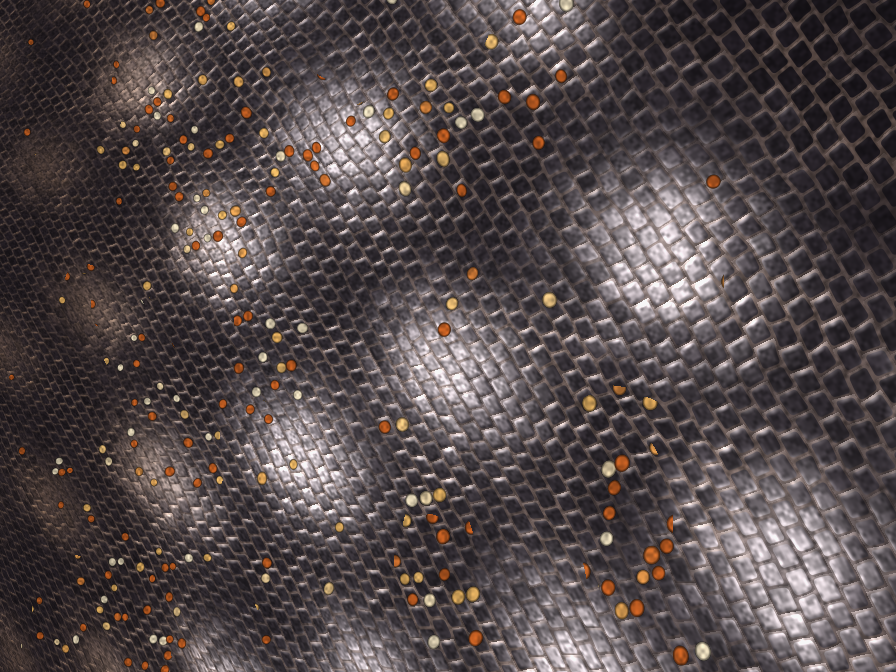
A Shadertoy shader for this texture:

```glsl
// Dark glossy embossed hide in perspective: staggered tiles over a lattice of
// soft bumps that catch white light, with clusters of copper and gold discs.
// A logarithmic map shrinks tiles to the left; bumps, tiles and discs share it.

const float NEAR_OFFSET = 0.6;      // distance to the vanishing edge at left
const float HORIZON_Y = 0.8;        // height where rows stay unsheared
const float TILE_SIZE = 0.0205;
const float BUMP_RADIUS = 0.074;
const float DISC_RADIUS = 0.39;
const float DISC_DENSITY = 0.24;
const vec2 ROW_NORMAL = vec2(0.83, 0.558);
const vec2 ROW_ALONG = vec2(0.558, -0.83);
const vec2 BUMP_ORIGIN = vec2(-0.088, -0.18);
const mat2 BUMP_LATTICE = mat2(0.335, -0.095, 0.125, -0.27);
const vec2 LIGHT_DIR = vec2(-0.5, 0.866);
const vec3 TILE = vec3(0.085, 0.072, 0.09);
const vec3 GROUT = vec3(0.31, 0.255, 0.235);
const vec3 SHINE = vec3(0.80, 0.77, 0.77);
const vec3 WARM_SHINE = vec3(0.62, 0.48, 0.34);
const vec3 COPPER = vec3(0.68, 0.33, 0.12);
const vec3 GOLD = vec3(0.80, 0.62, 0.34);
const vec3 CREAM = vec3(0.82, 0.77, 0.66);

float hash(vec2 p) {
    vec3 v = fract(vec3(p.xyx) * 0.1031);
    v += dot(v, v.yzx + 33.33);
    return fract((v.x + v.y) * v.z);
}

vec2 hash2(vec2 p) {
    return vec2(hash(p + 17.3), hash(p + 91.7));
}

float noise(vec2 p) {
    vec2 i = floor(p), f = fract(p);
    f = f * f * (3.0 - 2.0 * f);
    return mix(mix(hash(i), hash(i + vec2(1, 0)), f.x),
               mix(hash(i + vec2(0, 1)), hash(i + vec2(1, 1)), f.x), f.y);
}

float roundBox(vec2 p, vec2 halfSize, float r) {
    vec2 d = abs(p) - halfSize + r;
    return length(max(d, 0.0)) + min(max(d.x, d.y), 0.0) - r;
}

// x: tight highlight, y: wide halo, summed over the nearby bumps
vec2 bumpLight(vec2 q, vec2 tilt) {
    vec2 cell = floor(inverse(BUMP_LATTICE) * (q - BUMP_ORIGIN) + 0.5);
    vec2 sum = vec2(0.0);
    for (int j = -1; j <= 1; j++)
    for (int i = -1; i <= 1; i++) {
        vec2 id = cell + vec2(i, j);
        vec2 centre = BUMP_ORIGIN + BUMP_LATTICE * id + 0.03 * (hash2(id) - 0.5);
        vec2 d = (q - centre) / BUMP_RADIUS;
        vec2 s = d + tilt;
        sum += vec2(exp(-dot(s, s)), exp(-0.28 * dot(d, d)));
    }
    return sum;
}

// Scattered discs: colour in rgb, coverage in a
vec4 discs(vec2 grid, float shear, float density, float aa) {
    vec4 result = vec4(0.0);
    for (int j = -1; j <= 1; j++)
    for (int i = -1; i <= 1; i++) {
        vec2 id = floor(grid) + vec2(i, j);
        vec2 rnd = hash2(id + 40.0);
        if (hash(id + 7.0) > density) continue;
        vec2 o = grid - id - 0.5 - 0.3 * (rnd - 0.5);
        vec2 m = ROW_NORMAL * o.x + ROW_ALONG * o.y;
        m = vec2(m.x * 1.12, m.y + shear * m.x);
        float r = DISC_RADIUS * mix(0.85, 1.15, rnd.y);
        float dist = length(m);
        vec3 c = mix(COPPER, GOLD, smoothstep(0.35, 0.6, rnd.x));
        c = mix(c, CREAM, smoothstep(0.7, 0.9, rnd.x));
        c *= 0.75 + 0.45 * noise(m * 5.0 + id * 3.0);
        c *= mix(1.0, 0.5, smoothstep(r * 0.65, r * 0.95, dist));
        float cover = 1.0 - smoothstep(r - aa, r + aa, dist);
        result = mix(result, vec4(c, 1.0), cover);
    }
    return result;
}

void mainImage(out vec4 fragColor, in vec2 fragCoord) {
    vec2 p = fragCoord / iResolution.y;

    // Perspective map and tile grid
    float w = p.x + NEAR_OFFSET;
    vec2 q = vec2(log(w), (p.y - HORIZON_Y) / w);
    vec2 bent = q + 0.013 * (vec2(noise(q * 9.0), noise(q * 9.0 + 31.0)) - 0.5);
    vec2 grid = vec2(dot(bent, ROW_NORMAL), dot(bent, ROW_ALONG)) / TILE_SIZE;
    float aa = 0.7 / (iResolution.y * TILE_SIZE * w);

    // Staggered, slightly irregular tiles
    vec2 brick = grid + 0.16 * (vec2(noise(grid * 0.9), noise(grid * 0.9 + 50.0)) - 0.5);
    float row = floor(brick.x);
    brick.y += 0.5 * mod(row, 2.0) + 0.2 * hash(vec2(row, 3.0));
    vec2 id = floor(brick);
    vec2 local = brick - id - 0.5;
    vec2 rnd = hash2(id);
    float edge = roundBox(local, vec2(0.43, 0.44) - 0.04 * rnd, 0.14);
    float seam = smoothstep(-aa, aa, edge);
    float bevel = smoothstep(-0.2, 0.0, edge);
    vec2 facing = normalize(ROW_NORMAL * local.x + ROW_ALONG * local.y + 1e-4);

    // Light on bumps, fading at the left edge and the upper right
    vec2 light = bumpLight(q, 0.55 * (rnd - 0.5) + 0.45 * bevel * facing);
    float gain = mix(0.3, 1.0, smoothstep(0.05, 0.35, p.x));
    gain *= 1.0 - smoothstep(1.75, 2.1, p.x + p.y);
    light *= gain;
    vec3 shine = mix(WARM_SHINE, SHINE, smoothstep(0.05, 0.4, p.x));

    // Leather surface
    float grain = noise(grid * 6.0);
    float patches = noise(q * 14.0 + 5.0);
    vec3 col = TILE * (0.75 + 0.5 * grain + 0.3 * rnd.x);
    float seamTone = (0.35 + 0.65 * patches) * mix(0.6, 1.0, smoothstep(0.0, 0.4, p.x));
    col = mix(col, GROUT * (0.7 + 0.6 * grain), seam * seamTone);
    col += shine * light.y * (0.06 + 0.08 * grain);
    col += shine * light.x * (0.6 + 0.5 * grain) * mix(1.0, 0.35, seam);
    float glint = pow(max(dot(facing, LIGHT_DIR), 0.0), 3.0) * bevel;
    col += shine * glint * rnd.y * (0.16 + 0.6 * light.y) * (0.4 + patches);

    // Discs gather in drifts and thin out toward the corners
    float drift = smoothstep(0.42, 0.75, noise(q * vec2(9.0, 6.0) + 12.0));
    float spread = smoothstep(0.0, 0.2, p.x) * (1.0 - smoothstep(0.95, 1.25, p.x));
    vec4 disc = discs(grid, q.y, DISC_DENSITY * (0.1 + drift) * spread, aa);
    col = mix(col, disc.rgb * (0.85 + 0.25 * light.y), disc.a);

    fragColor = vec4(min(col, vec3(0.97)), 1.0);
}
```
